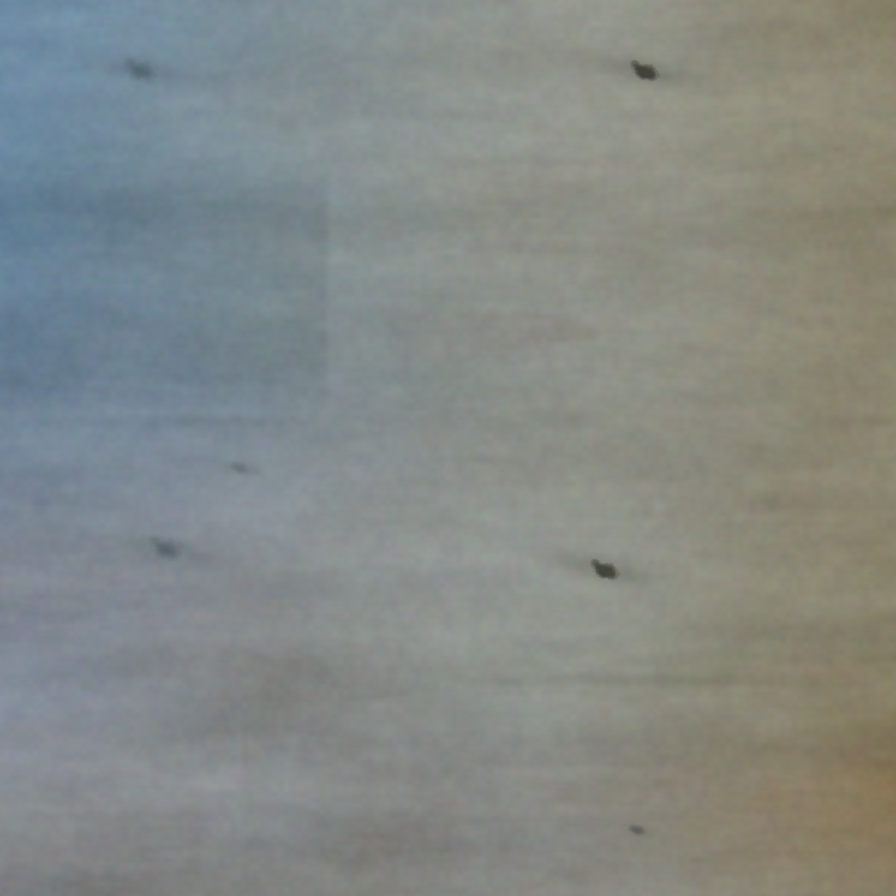
Reproduce this texture procedurally as a WebGL 1 fragment shader.

```glsl
precision highp float;
// Pale, softly blurred wooden boards with horizontal grain and a few dark knots.
// A cool-to-warm light sweep is laid over board tones, stretched value noise,
// a tongue of flat-sawn grain, jittered knots and faint coloured mottling.

uniform vec2 u_resolution;

#define COOL vec3(0.415, 0.540, 0.645)
#define LAVENDER vec3(0.490, 0.520, 0.575)
#define PALE vec3(0.560, 0.570, 0.535)
#define WARM vec3(0.520, 0.490, 0.395)
#define DUSK vec3(0.475, 0.475, 0.465)
#define KNOT_COLOR vec3(0.215, 0.215, 0.185)
#define BOARD_HEIGHT 0.29
#define BOARD_OFFSET 0.24
#define GRAIN_CONTRAST 0.105
#define PATCH_CONTRAST 0.125
#define MOTTLE_CONTRAST 0.034
#define KNOT_SIZE 0.019

float hash(vec2 p) {
  vec3 q = fract(vec3(p.xyx) * 0.1031);
  q += dot(q, q.yzx + 33.33);
  return fract((q.x + q.y) * q.z);
}

float noise(vec2 p) {
  vec2 i = floor(p), f = fract(p);
  f = f * f * (3.0 - 2.0 * f);
  return mix(mix(hash(i), hash(i + vec2(1.0, 0.0)), f.x),
             mix(hash(i + vec2(0.0, 1.0)), hash(i + vec2(1.0, 1.0)), f.x), f.y);
}

// Four octaves, centred on zero.
float fbm(vec2 p) {
  float sum = 0.0, amplitude = 0.5;
  for (int i = 0; i < 4; i++) {
    sum += amplitude * (noise(p) - 0.5);
    p = p * 2.03 + 17.7;
    amplitude *= 0.5;
  }
  return sum;
}

// Broad light: blue to lavender down the left, dusky below, warm to rust on the right.
vec3 lightSweep(vec2 p) {
  float x = p.x + 0.2 * fbm(p * vec2(2.0, 4.0) + 3.0);
  vec3 coolSide = mix(LAVENDER, COOL, smoothstep(0.3, 0.75, p.y));
  vec3 color = mix(PALE, coolSide, 1.0 - smoothstep(-0.12, 0.7, x));
  float dusk = 1.0 - smoothstep(0.1, 0.26, p.y + 0.15 * fbm(p * vec2(3.0, 6.0)));
  color = mix(color, DUSK, 0.65 * dusk);
  color = mix(color, WARM, 0.85 * smoothstep(0.6, 1.06, x));
  vec2 rust = (p - vec2(1.02, 0.09)) / vec2(0.28, 0.09);
  return color + vec3(-0.01, -0.055, -0.09) * exp(-dot(rust, rust));
}

// Tone steps at the board ends, and soft broken seams between the rows.
float boardTone(vec2 p) {
  float level = (p.y - BOARD_OFFSET) / BOARD_HEIGHT;
  float row = floor(level);
  float joint = 0.318 + 0.0475 * row;
  float leftBoard = 1.0 - smoothstep(joint - 0.006, joint + 0.006, p.x);
  float rowEdge = smoothstep(0.0, 0.12, fract(level)) * (1.0 - smoothstep(0.85, 1.0, fract(level)));
  float tone = -(0.010 + 0.024 * row) * mod(row, 2.0) * leftBoard * rowEdge;
  float seam = abs(level - floor(level + 0.5)) * BOARD_HEIGHT;
  float broken = smoothstep(0.3, 0.8, noise(p * vec2(5.0, 12.0) + 8.0));
  return tone - 0.032 * broken * (1.0 - smoothstep(0.0, 0.012, seam));
}

// A pointed tongue of grain lying along a board.
float grainTongue(vec2 p) {
  p.y += 0.02 * fbm(p * vec2(8.0, 14.0));
  float reach = max(0.675 - p.x, 0.0);
  float halfWidth = 0.07 * sqrt(reach);
  float body = 1.0 - smoothstep(halfWidth - 0.006, halfWidth + 0.008, abs(p.y - 0.628));
  return body * smoothstep(0.0, 0.02, reach) * (1.0 - smoothstep(0.12, 0.3, reach));
}

// x: core, y: long halo drawn out by the grain. Low sharpness blurs the core.
vec2 knot(vec2 d, float size, float sharpness) {
  d.y += 0.18 * d.x;
  float r = length(d * vec2(1.0, 1.65)) / size + 1.1 * fbm(d * 90.0 + size * 900.0);
  float core = 1.0 - smoothstep(mix(-0.2, 0.25, sharpness), mix(1.9, 1.25, sharpness), r);
  vec2 drawn = d * vec2(0.22, 1.0) / size;
  return vec2(core * mix(0.65, 0.85, sharpness), exp(-2.0 * dot(drawn, drawn)));
}

void main() {
  vec2 p = gl_FragCoord.xy / u_resolution;
  vec3 color = lightSweep(p) + boardTone(p);

  // Grain: long wavering streaks, with finer fibres inside them.
  vec2 flow = p + vec2(0.0, 0.04 * fbm(p * vec2(3.0, 5.0) + 21.0));
  float streaks = fbm(flow * vec2(2.5, 17.0)) + 0.4 * fbm(flow * vec2(14.0, 70.0) + 5.0);
  color += GRAIN_CONTRAST * streaks * vec3(1.0, 0.97, 0.92);

  // Broad tan and mauve stains, strongest near the bottom.
  float stain = fbm(p * vec2(3.5, 8.0) + 41.0);
  float stainGain = mix(1.5, 0.7, smoothstep(0.1, 0.45, p.y));
  color += PATCH_CONTRAST * stainGain * stain * vec3(0.5, 0.75, 1.0);
  color -= grainTongue(p) * vec3(0.012, 0.028, 0.030);

  // Main knots on a jittered grid, each with a smaller one off to the side.
  vec2 marks = vec2(0.0);
  for (int i = 0; i < 4; i++) {
    vec2 cell = vec2(mod(float(i), 2.0), floor(float(i) / 2.0));
    vec2 jitter = vec2(hash(cell + 5.3), hash(cell + 9.1)) - 0.5;
    vec2 center = vec2(0.165, 0.370) + 0.53 * cell + 0.05 * jitter;
    marks = max(marks, knot(p - center, KNOT_SIZE, cell.x) * vec2(1.0, 0.22));
    vec2 side = center + vec2(0.05 + 0.1 * jitter.y, 0.09 - 0.38 * cell.x * (1.0 - cell.y));
    marks = max(marks, knot(p - side, 0.5 * KNOT_SIZE, 0.5 * cell.x) * vec2(0.6, 0.12));
  }
  vec3 knotColor = mix(KNOT_COLOR + vec3(0.05, 0.10, 0.16), KNOT_COLOR, smoothstep(0.2, 0.6, p.x));
  color = mix(color, knotColor, max(marks.x, marks.y));

  // Fine blurred mottling with a slight colour drift.
  float mottle = noise(p * 150.0) + noise(p * 64.0 + 7.0) - 1.0;
  vec3 drift = vec3(noise(p * 80.0 + 11.0), noise(p * 80.0 + 53.0), noise(p * 80.0 + 97.0)) - 0.5;
  color += MOTTLE_CONTRAST * (0.5 * mottle + 0.6 * drift);
  gl_FragColor = vec4(clamp(color, 0.0, 1.0), 1.0);
}
```
